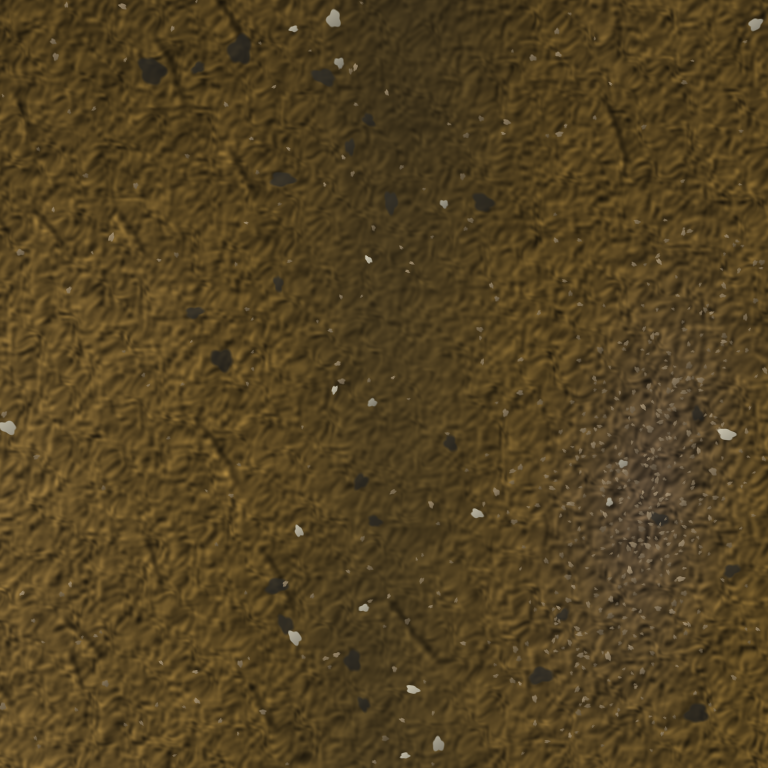
Reproduce this texture procedurally as a Shadertoy shader.

```glsl
// Damp ochre earth with a gritty grey patch, scattered pebbles and shallow diagonal scratches.

const vec3 OCHRE      = vec3(0.345, 0.268, 0.122);
const vec3 OLIVE      = vec3(0.268, 0.218, 0.118);
const vec3 STRAW      = vec3(0.410, 0.325, 0.175);
const vec3 GREY_SAND  = vec3(0.315, 0.260, 0.200);
const vec3 BEIGE_GRIT = vec3(0.520, 0.460, 0.365);
const vec3 PALE_STONE = vec3(0.700, 0.680, 0.610);
const vec3 DARK_STONE = vec3(0.165, 0.158, 0.140);
const vec2 LIGHT_DIR  = vec2(-0.6, 0.8);

vec3 hash3(vec2 p) {
    vec3 q = fract(p.xyx * vec3(0.1031, 0.1030, 0.0973));
    q += dot(q, q.yxz + 33.33);
    return fract((q.xxy + q.yzz) * q.zyx);
}

float noise(vec2 p) {
    vec2 i = floor(p), f = fract(p);
    f = f * f * (3.0 - 2.0 * f);
    float low  = mix(hash3(i).x, hash3(i + vec2(1, 0)).x, f.x);
    float high = mix(hash3(i + vec2(0, 1)).x, hash3(i + vec2(1, 1)).x, f.x);
    return mix(low, high, f.y);
}

float fbm(vec2 p) {
    float sum = 0.0, amp = 0.5;
    for (int i = 0; i < 4; i++) {
        sum += amp * noise(p);
        p = mat2(1.6, 1.2, -1.2, 1.6) * p + 7.3;
        amp *= 0.5;
    }
    return sum;
}

mat2 rotation(float a) {
    return mat2(cos(a), sin(a), -sin(a), cos(a));
}

// Vertical stony band, left of the middle.
float stonyBand(vec2 p) {
    float d = (p.x - 0.47) / 0.13;
    return exp(-d * d);
}

// Tilted gritty area on the right.
float grittyArea(vec2 p) {
    vec2 d = p - vec2(0.835, 0.35);
    d.x -= 0.18 * d.y;
    d /= vec2(0.105, 0.23);
    return exp(-dot(d, d));
}

// Random embossed fibres and grains, centred on zero.
float relief(vec2 p, float scale) {
    vec2 q = p * scale + 2.0 * noise(p * scale * 0.3);
    return noise(q) - noise(q + vec2(0.6, -0.75));
}

// Scattered stones: x = coverage, y = random tint, z = side lighting.
// weights = chance per cell everywhere, in the band, in the gritty area.
vec3 stones(vec2 p, float cells, float radius, vec3 weights, float seed, float soft) {
    vec2 q = p * cells, home = floor(q);
    vec3 result = vec3(0.0);
    for (int y = -1; y <= 1; y++)
    for (int x = -1; x <= 1; x++) {
        vec2 cell = home + vec2(x, y);
        vec3 place = hash3(cell + seed), form = hash3(cell + seed + 51.7);
        vec2 center = cell + 0.15 + 0.7 * place.xy;
        vec2 at = center / cells;
        float chance = dot(weights, vec3(1.0, stonyBand(at), grittyArea(at)));
        if (place.z > chance) continue;
        vec2 d = q - center;
        vec2 e = rotation(6.283 * form.x) * d * vec2(1.0, 1.15 + 0.6 * form.y);
        float a = atan(e.y, e.x);
        float size = radius * mix(0.45, 1.0, form.z * form.z);
        float wobble = 1.0 + 0.13 * sin(3.0 * a + 9.0 * form.y) + 0.08 * sin(5.0 * a + 20.0 * form.z);
        float edge = (length(e) - size * wobble) / cells;
        float cover = 1.0 - smoothstep(-soft, soft, edge);
        if (cover > result.x) result = vec3(cover, form.y, dot(d, LIGHT_DIR) / size);
    }
    return result;
}

// Short curved grooves with a dark floor and a lit lower rim.
float scratches(vec2 p, float cells) {
    vec2 q = p * cells, home = floor(q);
    float shade = 0.0;
    for (int y = -1; y <= 1; y++)
    for (int x = -1; x <= 1; x++) {
        vec2 cell = home + vec2(x, y);
        vec3 place = hash3(cell + 83.0), form = hash3(cell + 19.0);
        vec2 center = cell + place.xy;
        float chance = mix(0.6, 0.12, smoothstep(0.25, 0.4, center.x / cells));
        if (place.z > chance) continue;
        vec2 d = rotation(1.05 + 0.5 * (form.x - 0.5)) * (q - center);
        float reach = mix(0.22, 0.48, form.y);
        float across = d.y + (form.z - 0.3) * 0.4 * d.x * d.x + 0.03 * (noise(q * 9.0) - 0.5);
        float v = across / 0.032;
        float taper = 1.0 - smoothstep(0.5, 1.0, abs(d.x) / reach);
        shade += taper * (0.6 * exp(-(v + 1.9) * (v + 1.9)) - exp(-v * v));
    }
    return shade;
}

vec3 addStones(vec3 ground, vec3 stone, vec3 color, float opacity) {
    vec3 lit = color * (0.82 + 0.3 * stone.y + 0.1 * clamp(stone.z, -1.0, 1.0));
    return mix(ground, lit, stone.x * opacity);
}

void mainImage(out vec4 fragColor, in vec2 fragCoord) {
    vec2 p = fragCoord / iResolution.y;
    float soft = max(0.0016, 0.8 / iResolution.y);
    float clouds = fbm(p * 5.0 + 3.0) - 0.47;
    float band = stonyBand(p - vec2(0.05, 0.0));
    float grit = grittyArea(p + 0.08 * clouds);

    // Broad soil colours
    float pale = smoothstep(0.5, 0.0, p.x) * smoothstep(1.1, 0.3, p.y);
    vec3 color = mix(OCHRE, STRAW, clamp(0.6 * pale + 0.7 * clouds, 0.0, 1.0));
    color = mix(color, OLIVE, clamp(0.75 * band - 0.6 * clouds, 0.0, 1.0));
    color = mix(color, GREY_SAND, 0.85 * grit);
    color *= 1.0 - 0.13 * smoothstep(0.5, 1.0, p.y);

    // Fine grain and scratches
    float grain = 0.55 * relief(p, 150.0) + 0.3 * relief(p + 4.0, 75.0) + 0.5 * (fbm(p * 45.0) - 0.47);
    color *= 1.0 + grain * mix(0.95, 0.6, band);
    color *= 1.0 + 0.36 * scratches(p, 7.0);

    // Stones, from dark and large to pale and small
    vec3 dark = stones(p, 18.0, 0.36, vec3(0.04, 0.26, 0.10), 11.0, soft * 2.0);
    vec3 tan1 = stones(p, 60.0, 0.34, vec3(0.022, 0.015, 0.16), 37.0, soft);
    vec3 fine = stones(p, 95.0, 0.42, vec3(0.015, 0.0, 0.62), 71.0, soft);
    vec3 pale1 = stones(p, 22.0, 0.27, vec3(0.012, 0.10, 0.11), 129.0, soft);
    color = addStones(color, dark, DARK_STONE, 0.8);
    color = addStones(color, fine, BEIGE_GRIT, 0.7);
    color = addStones(color, tan1, BEIGE_GRIT * 1.1, 0.85);
    color = addStones(color, pale1, PALE_STONE, 0.95);

    fragColor = vec4(clamp(color, 0.0, 1.0), 1.0);
}
```
